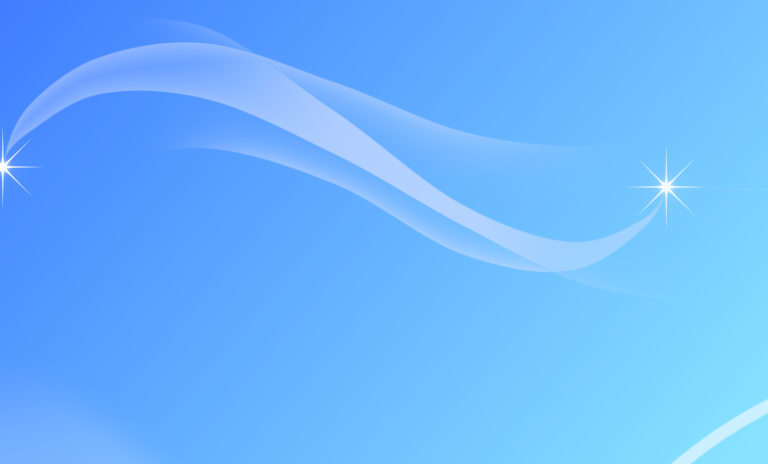
Give the GLSL for this background, as a WebGL 2 fragment shader.

```glsl
#version 300 es
precision highp float;
// Soft blue gradient with translucent wave ribbons, two sparkling stars and a pale arc.
uniform vec2 u_resolution;
out vec4 outColor;

const float PI = 3.14159265;
const vec3 DEEP_BLUE = vec3(0.25, 0.49, 1.0);
const vec3 PALE_CYAN = vec3(0.53, 0.89, 1.0);
const vec3 VEIL = vec3(0.84, 0.88, 1.0);
const vec3 SPARK = vec3(0.97, 0.98, 1.0);
const vec2 LEFT_STAR = vec2(0.006, 0.640);
const vec2 RIGHT_STAR = vec2(1.436, 0.597);

// Edge heights, at equal steps of the wave parameter.
const float CREST[9] = float[](0.657, 0.775, 0.878, 0.906, 0.822, 0.717, 0.685, 0.704, 0.725);
const float FOLD[9] = float[](0.914, 0.940, 0.957, 0.938, 0.760, 0.560, 0.479, 0.524, 0.592);
const float BELLY[9] = float[](0.657, 0.717, 0.798, 0.785, 0.667, 0.515, 0.399, 0.361, 0.354);
const float HEM[9] = float[](0.571, 0.603, 0.646, 0.680, 0.603, 0.453, 0.416, 0.502, 0.592);

// Smooth curve through the heights; s runs from 0 to 1.
float spline(float h[9], float s) {
  float k = s * 8.0;
  int i = int(min(floor(k), 7.0));
  float t = k - float(i);
  float a = h[i], b = h[i + 1];
  float slopeA = 0.5 * (b - h[max(i - 1, 0)]);
  float slopeB = 0.5 * (h[min(i + 2, 8)] - a);
  float u = 1.0 - t;
  return u * u * ((1.0 + 2.0 * t) * a + t * slopeA)
       + t * t * ((3.0 - 2.0 * t) * b - u * slopeB);
}

// Antialiased coverage where d is positive.
float inside(float d) {
  float w = fwidth(d);
  return smoothstep(-w, w, d);
}

// Glow that fades away from an edge.
float falloff(float d, float reach) {
  return exp(-max(d, 0.0) / reach);
}

// Eight tapered rays around a small bright core.
float sparkle(vec2 q, float size, float pixel) {
  float light = 0.9 * exp(-dot(q, q) / (size * size * 0.016));
  light += 0.3 * exp(-length(q) / (size * 0.2));
  for (int i = 0; i < 4; i++) {
    float angle = float(i) * PI / 4.0;
    vec2 axis = vec2(cos(angle), sin(angle));
    float along = abs(dot(q, axis));
    float across = abs(axis.x * q.y - axis.y * q.x);
    float taper = max(1.0 - along / size, 0.0);
    float width = size * 0.035 * taper + pixel * 0.6;
    light += 0.9 * sqrt(taper) * (1.0 - smoothstep(0.0, width, across));
  }
  return min(light, 1.0);
}

// Combined opacity of the overlapping ribbons.
float ribbons(vec2 p) {
  float f = clamp((p.x - 0.011) / 1.423, 0.0, 1.0);
  float s = acos(1.0 - 2.0 * f) / PI;
  float crest = spline(CREST, s) - p.y;
  float fold = spline(FOLD, s) - p.y;
  float belly = p.y - spline(BELLY, s);
  float hem = p.y - spline(HEM, s);
  float underCrest = inside(crest), underFold = inside(fold);
  float overBelly = inside(belly), overHem = inside(hem);

  // Veil hanging from the crest
  float veil = 0.5 * falloff(crest, 0.055) * (1.0 - smoothstep(0.85, 1.42, p.x));
  veil *= underCrest * overBelly;
  // Main band between fold and belly
  float dense = smoothstep(0.3, 0.78, p.x);
  float band = mix(0.48 * falloff(belly, 0.06), 0.68, dense);
  band *= 1.0 - 0.35 * smoothstep(0.98, 1.25, p.x);
  band *= underCrest * underFold * overBelly * overHem;
  // Lower ribbon rising from the hem
  float lower = 0.55 * falloff(hem, 0.035) * smoothstep(0.3, 0.62, p.x);
  lower *= overHem * (1.0 - overBelly);
  // Faint ends beyond the crossings
  float tail = 0.24 * falloff(belly, 0.04) * smoothstep(1.12, 1.19, p.x);
  tail *= (1.0 - smoothstep(1.2, 1.5, p.x)) * overBelly * (1.0 - overHem);
  float wisp = 0.24 * falloff(fold, 0.04) * smoothstep(0.27, 0.47, p.x);
  wisp *= underFold * (1.0 - underCrest);
  return max(max(veil, band), max(lower, max(tail, wisp)));
}

void main() {
  vec2 p = gl_FragCoord.xy / u_resolution.y;
  float acrossX = gl_FragCoord.x / u_resolution.x;
  float pixel = 1.0 / u_resolution.y;
  // Diagonal sky
  vec3 color = mix(DEEP_BLUE, PALE_CYAN, clamp(0.68 * acrossX + 0.35 * (1.0 - p.y), 0.0, 1.0));
  // Haze in the lower left corner
  float haze = 1.0 - smoothstep(-0.14, 0.04, p.x - 0.38 + 1.1 * p.y);
  haze *= 1.0 - smoothstep(0.0, 0.26, p.y);
  color = mix(color, VEIL, 0.24 * haze);
  color = mix(color, VEIL, ribbons(p));
  // Pale arc in the lower right corner
  float arc = 0.0135 - abs(length(p - vec2(2.137, -0.807)) - 1.049);
  color = mix(color, SPARK, 0.62 * inside(arc));
  // Stars at both ends of the wave
  float stars = max(sparkle(p - LEFT_STAR, 0.09, pixel), sparkle(p - RIGHT_STAR, 0.09, pixel));
  color = mix(color, SPARK, stars);
  outColor = vec4(color, 1.0);
}
```
